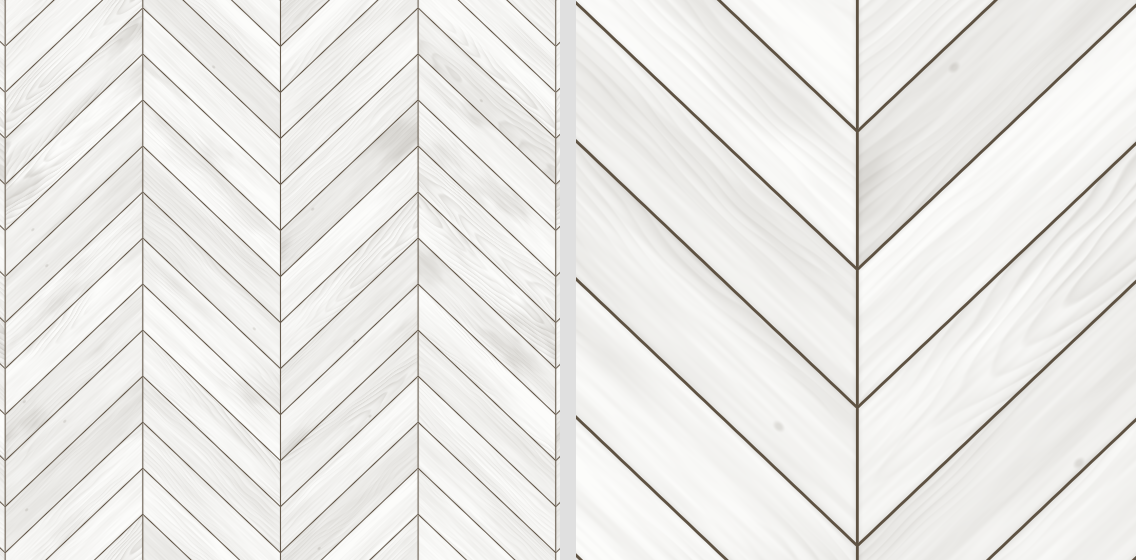
Left: the whole. Right: its middle third, enlarged.
Give the GLSL for this texture, as a Shadertoy shader.

```glsl
// Whitewashed chevron parquet: slanted wood planks with thin dark joints.

const float COLUMN_W = 0.2458;    // width of one plank column
const float SEAM_X = 0.0092;      // x of the first column seam
const float PITCH = 0.0822;       // vertical spacing of the planks
const float RISE = 0.2331;        // climb of a plank across its column
const float VALLEY_Y = 0.0130;    // height of a joint at a valley seam
const vec2 TILE = vec2(4.0, 12.0);  // columns and rows before planks recur
const float JOINT_W = 0.0017;     // joint line width
const float RING_FREQ = 145.0;    // growth rings per unit across the grain
const float RING_SLANT = 0.13;    // how fast arched rings drift lengthwise

const vec3 WHITE = vec3(0.988, 0.988, 0.982);
const vec3 GREY = vec3(0.800, 0.790, 0.770);
const vec3 JOINT = vec3(0.370, 0.320, 0.260);

float hash(vec2 p) {
    vec3 q = fract(vec3(p.xyx) * 0.1031);
    q += dot(q, q.yzx + 33.33);
    return fract((q.x + q.y) * q.z);
}

float noise(vec2 p) {
    vec2 i = floor(p), f = fract(p);
    f = f * f * (3.0 - 2.0 * f);
    return mix(mix(hash(i), hash(i + vec2(1, 0)), f.x),
               mix(hash(i + vec2(0, 1)), hash(i + vec2(1, 1)), f.x), f.y);
}

float fbm(vec2 p) {
    float sum = 0.0, amp = 0.5;
    for (int i = 0; i < 4; i++) {
        sum += amp * noise(p);
        p = p * 2.03 + 17.1;
        amp *= 0.5;
    }
    return sum / 0.9375;
}

// Greyness of the wood; p.x runs along the grain, p.y across it.
float woodShade(vec2 p, float width, vec2 id) {
    float tone = hash(id + 3.7);
    float figure = hash(id + 21.3);
    float weather = hash(id + 47.9);
    vec2 shift = 60.0 * vec2(hash(id + 71.1), hash(id + 93.5));

    // Growth rings: straight in most planks, arched in some
    float arched = smoothstep(0.50, 0.66, figure);
    float side = p.y - width * mix(0.2, 0.8, weather);
    float way = tone < 0.5 ? -1.0 : 1.0;
    float arch = sqrt(side * side + 0.00003) + way * RING_SLANT * p.x;
    float warp = 0.018 * (noise(p * vec2(9.0, 26.0) + shift) - 0.5)
               + 0.004 * (noise(p * vec2(32.0, 90.0) + shift) - 0.5);
    float phase = (mix(p.y, arch, arched) + warp) * RING_FREQ + shift.x;
    float ring = pow(fract(phase), 2.0) * smoothstep(1.0, 0.75, fract(phase));
    float ringFade = smoothstep(0.25, 0.70, noise(p * vec2(7.0, 30.0) + shift.yx));

    // Fine fibres, broad streaks and cloudy weathering
    float fibre = noise(p * vec2(26.0, 380.0) + shift) - 0.5;
    float streak = fbm(p * vec2(4.0, 75.0) + shift) - 0.5;
    float cloud = fbm(p * vec2(9.0, 24.0) + shift.yx);
    float stain = smoothstep(0.48, 0.80, cloud) * smoothstep(0.25, 0.9, weather);

    // A tiny knot in a few planks
    vec2 knotAt = vec2(0.08 + 0.2 * figure, width * weather);
    float knot = step(0.72, tone) * smoothstep(0.0035, 0.0008,
                 length((p - knotAt) * vec2(0.7, 1.0)));

    return 0.03 + 0.30 * tone * tone + 0.13 * cloud + 0.36 * stain
         + mix(0.28, 0.60, arched) * ring * ringFade
         + 0.15 * fibre + 0.38 * streak + 0.45 * knot;
}

void mainImage(out vec4 fragColor, in vec2 fragCoord) {
    vec2 uv = fragCoord / iResolution.y;
    float pixel = 1.0 / iResolution.y;

    // Fold every second column so t grows from valley seam to peak seam
    float x = (uv.x - SEAM_X) / COLUMN_W;
    float column = floor(x);
    float t = fract(x);
    if (mod(column, 2.0) > 0.5) t = 1.0 - t;

    float y = (uv.y - VALLEY_Y - RISE * t) / PITCH;
    float row = floor(y);
    float v = fract(y);

    // Plank space: distance along and across the board
    float slant = length(vec2(COLUMN_W, RISE));
    vec2 dir = vec2(COLUMN_W, RISE) / slant;
    float width = PITCH * dir.x;
    vec2 board = vec2(t * slant + v * PITCH * dir.y, v * width);
    vec2 id = mod(vec2(column, row), TILE);

    float shade = woodShade(board, width, id);
    vec3 color = mix(WHITE, GREY, clamp(shade, 0.0, 1.0));

    // Joints between boards and along the column seams
    float edge = min(min(v, 1.0 - v) * width, min(t, 1.0 - t) * COLUMN_W);
    float joint = clamp(0.5 + (0.5 * JOINT_W - edge) / pixel, 0.0, 1.0);
    color *= 1.0 - 0.05 * smoothstep(0.004, 0.0, edge);
    color = mix(color, JOINT, joint);

    fragColor = vec4(color, 1.0);
}
```
